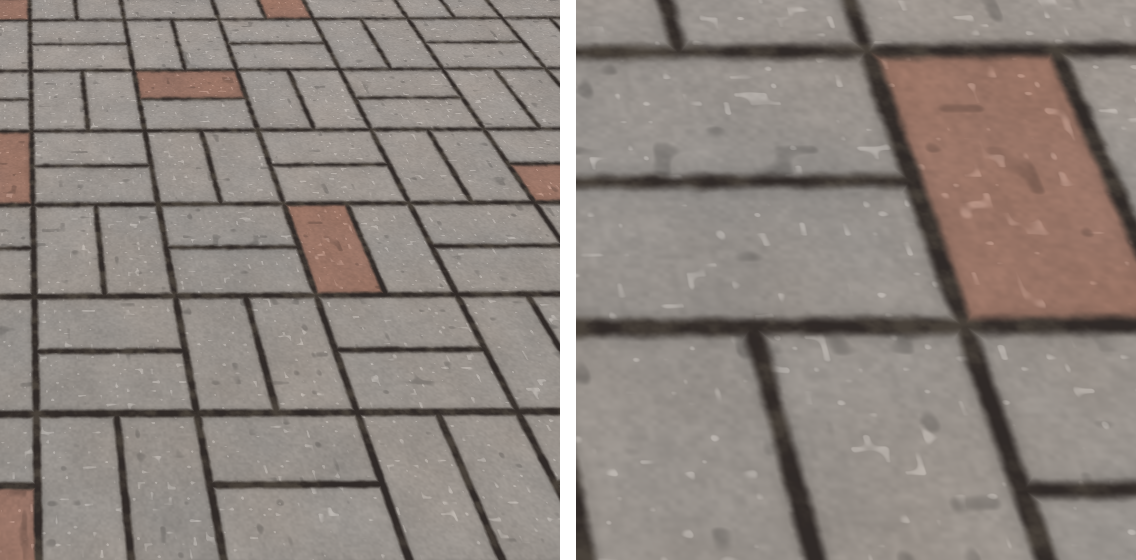
Left, the full canvas; right, a detail of the centre.
Reproduce this pattern procedurally as a Shadertoy shader.

```glsl
const vec3 GREY_NEAR = vec3(0.590, 0.567, 0.545);
const vec3 GREY_FAR = vec3(0.618, 0.592, 0.572);
const vec3 RED_BRICK = vec3(0.595, 0.455, 0.400);
const vec3 JOINT_DARK = vec3(0.19, 0.165, 0.155);
const vec3 JOINT_DUST = vec3(0.34, 0.31, 0.27);

const float HORIZON = 0.9714;      // height of the horizon above the top edge
const float COLUMN_SPREAD = 0.1676; // growth of column width towards the viewer
const float COLUMN_START = 0.0527;
const float COLUMN_LEAN = 0.0165;
const float ROW_OFFSET = 12.158;
const float ROW_DEPTH = 12.237;
const float TILT = 0.005;

const vec2 JOINT_HALF = vec2(0.023, 0.027); // in cells
const float SPLIT_HALF = 0.022;
const float SOFTNESS = 0.0036;              // in canvas units
const float EDGE_WEAR = 0.0035;
const int LAST_RED_COLUMN = 4;

float hash(vec2 p) {
    vec3 q = fract(p.xyx * 0.1031);
    q += dot(q, q.yzx + 33.33);
    return fract((q.x + q.y) * q.z);
}

float noise(vec2 p) {
    vec2 i = floor(p), f = fract(p);
    f = f * f * (3.0 - 2.0 * f);
    return mix(mix(hash(i), hash(i + vec2(1, 0)), f.x),
               mix(hash(i + vec2(0, 1)), hash(i + vec2(1, 1)), f.x), f.y);
}

float fbm(vec2 p) {
    float sum = 0.0, weight = 0.5;
    for (int i = 0; i < 4; i++) {
        sum += weight * noise(p);
        p = p * 2.03 + 17.3;
        weight *= 0.5;
    }
    return sum / 0.9375;
}

// Sparse red bricks: strided in every third row, plus a short diagonal
bool isRed(ivec2 cell, int brickHalf) {
    if (brickHalf == 1) {
        int stride = 3 + 2 * ((cell.y + 1) / 3);
        return (cell.y + 1) % 3 == 0 && (cell.x + 1) % stride == 0
            && cell.x <= LAST_RED_COLUMN;
    }
    return (2 * cell.x - cell.y + 10) % 11 == 0 && (cell.x + 3) % 3 != 0;
}

void mainImage(out vec4 fragColor, in vec2 fragCoord) {
    vec2 uv = fragCoord / iResolution.xy;

    // Project the canvas onto the paving, rows counted downwards
    float down = 1.0 - uv.y + TILT * (uv.x - 0.3);
    float depth = down + HORIZON;
    vec2 cellSize = vec2(COLUMN_SPREAD * depth, depth * depth / ROW_DEPTH);
    vec2 ground = vec2((uv.x - COLUMN_START - COLUMN_LEAN * down) / cellSize.x,
                       ROW_OFFSET - ROW_DEPTH / depth);

    // Basket weave: alternate cells hold stacked or side by side pairs
    vec2 cell = floor(ground), local = ground - cell;
    ivec2 id = ivec2(cell);
    bool stacked = ((id.x + id.y) & 1) == 0;
    float across = stacked ? local.y : local.x;
    int brickHalf = across < 0.5 ? 0 : 1;
    vec2 brickId = cell * 2.0 + float(brickHalf) + 41.0;

    // Distance from the joints, in canvas units
    vec2 border = (min(local, 1.0 - local) - JOINT_HALF) * cellSize;
    float split = (abs(across - 0.5) - SPLIT_HALF) * (stacked ? cellSize.y : cellSize.x);
    float edge = min(min(border.x, border.y), split);
    vec2 surface = ground + 30.0;
    edge += EDGE_WEAR * (fbm(surface * 17.0) - 0.5);

    // Brick face: tone, mottling, grain, pale chips and dark pits
    vec3 brick = isRed(id, brickHalf) ? RED_BRICK
                                      : mix(GREY_FAR, GREY_NEAR, smoothstep(0.0, 0.7, down));
    float tone = hash(brickId + vec2(3.0, 19.0) * cell.yx) - 0.5;
    float mottle = fbm(surface * 5.0 + brickId * 3.7) - 0.5;
    float grain = noise(surface * 38.0) + noise(surface * 64.0 + 9.0) - 1.0;
    brick *= 1.0 + 0.035 * tone + 0.11 * mottle + 0.055 * grain;
    brick += vec3(0.010, 0.0, -0.008) * (fbm(surface * 2.3 + 8.0) - 0.5) * 2.0;
    brick += 0.11 * smoothstep(0.84, 0.97, noise(surface * 29.0 + 50.0));
    brick *= 1.0 - 0.16 * smoothstep(0.86, 0.98, noise(surface * 13.0 + 80.0));

    // Worn rim, slightly shaded beside the joint
    brick *= 1.0 - 0.07 * (1.0 - smoothstep(0.0, 0.010, edge));

    // Joint sand with dusty patches
    vec3 joint = mix(JOINT_DARK, JOINT_DUST, 0.65 * smoothstep(0.35, 0.8, fbm(surface * 14.0 + 5.0)));

    float face = smoothstep(-SOFTNESS, SOFTNESS, edge);
    fragColor = vec4(clamp(mix(joint, brick, face), 0.0, 1.0), 1.0);
}
```
